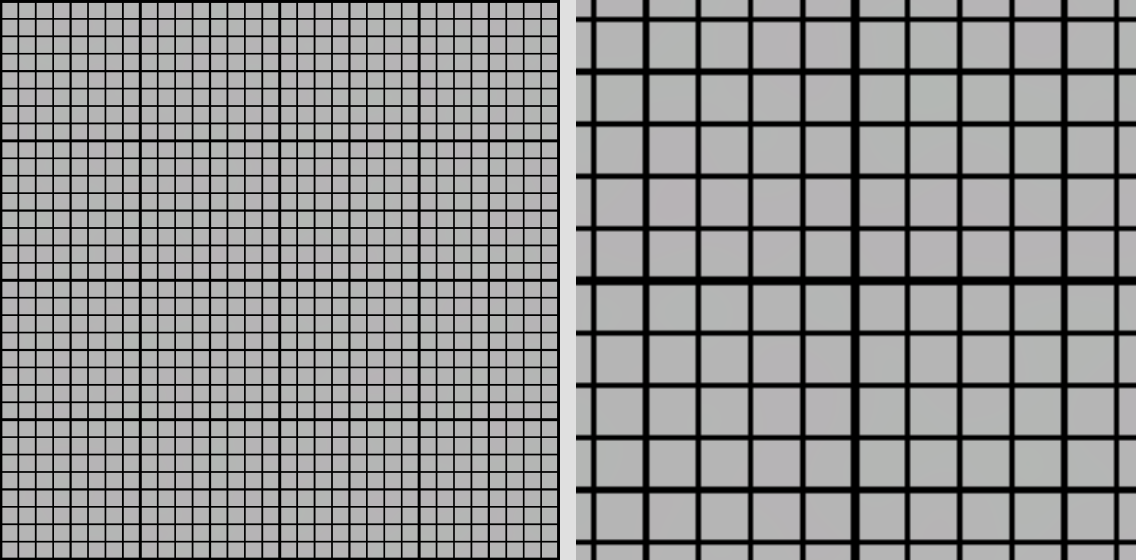
Left: the whole. Right: its middle third, enlarged.
A three.js fragment shader for this pattern:

```glsl
// Square graph-paper grid: black rules on grey, bolder every fourth and eighth line.
varying vec2 vUv;

const float CELLS = 32.0;         // cells across and down
const float PITCH = 0.03112;      // spacing of the rules
const float CENTRE = 0.4995;      // position of the middle rule
const float THIN = 0.0031;        // rule widths
const float MEDIUM = 0.0040;
const float HEAVY = 0.0053;
const vec3 PAPER = vec3(0.71);
const vec3 INK = vec3(0.0);

float hash(float n) {
  return fract(sin(n * 12.9898) * 43758.5);
}

vec2 gradient(vec2 cell) {
  float angle = 6.28319 * hash(dot(cell, vec2(1.0, 57.0)));
  return vec2(cos(angle), sin(angle));
}

float gradientNoise(vec2 p) {
  vec2 i = floor(p);
  vec2 f = p - i;
  vec2 u = f * f * f * (f * (f * 6.0 - 15.0) + 10.0);
  vec2 e = vec2(0.0, 1.0);
  float a = dot(gradient(i), f);
  float b = dot(gradient(i + e.yx), f - e.yx);
  float c = dot(gradient(i + e.xy), f - e.xy);
  float d = dot(gradient(i + e.yy), f - e.yy);
  return mix(mix(a, b, u.x), mix(c, d, u.x), u.y);
}

// Width of a rule by its index, with slight unevenness in the thin ones
float ruleWidth(float index, float seed) {
  if (mod(index, 8.0) < 0.5) return HEAVY;
  if (mod(index, 4.0) < 0.5) return MEDIUM;
  return THIN * (0.93 + 0.14 * hash(index + seed));
}

// Antialiased ink coverage of the parallel rules along one axis
float rules(float coord, float blur, float seed) {
  float position = (coord - CENTRE) / PITCH + 0.5 * CELLS;
  float index = clamp(floor(position + 0.5), 0.0, CELLS);
  float dist = abs(position - index) * PITCH;
  return clamp((0.5 * ruleWidth(index, seed) - dist) / blur + 0.5, 0.0, 1.0);
}

// Paper with a faint pink and green drift
vec3 paper(vec2 p) {
  float drift = gradientNoise(p * 14.0);
  return PAPER + drift * vec3(0.012, -0.012, 0.008);
}

void main() {
  vec2 blur = max(fwidth(vUv), vec2(0.0015));
  float vertical = rules(vUv.x, blur.x, 3.0);
  float horizontal = rules(vUv.y, blur.y, 71.0);
  float ink = 1.0 - (1.0 - vertical) * (1.0 - horizontal);
  gl_FragColor = vec4(mix(paper(vUv), INK, ink), 1.0);
}
```
